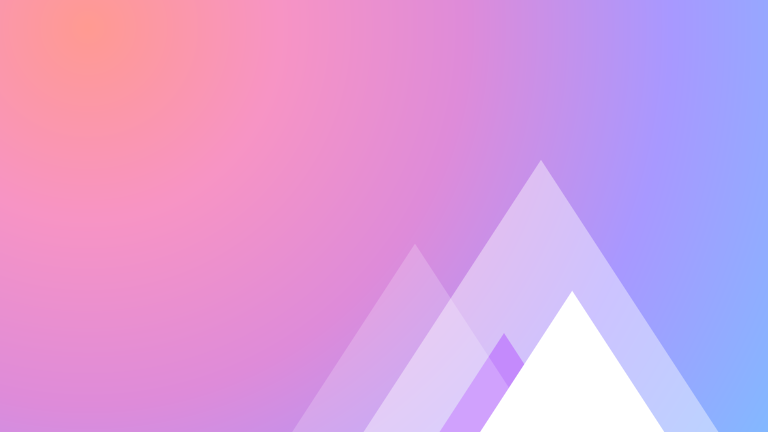
This background is drawn by a Shadertoy shader. Its source:

```glsl
// Four flat triangular peaks on a soft radial sunset gradient.
// The sky blends five colour stops by distance from a glow at the upper left;
// each peak is a signed-distance wedge layered over it with its own opacity.

// Lengths are in canvas heights, origin at the lower left.
const vec2 GLOW_CENTER = vec2(0.204, 0.937);
const vec4 STOP_RADII = vec4(0.444, 0.875, 1.347, 1.831);

const vec3 CORAL  = vec3(1.000, 0.604, 0.570);
const vec3 PINK   = vec3(0.969, 0.580, 0.769);
const vec3 ORCHID = vec3(0.871, 0.545, 0.851);
const vec3 VIOLET = vec3(0.659, 0.596, 1.000);
const vec3 SKY    = vec3(0.514, 0.722, 1.000);
const vec3 PURPLE = vec3(0.769, 0.541, 0.988);
const vec3 WHITE  = vec3(1.0);

const float PEAK_SLOPE = 0.652;  // half width gained per unit of drop
const vec2 TALL_APEX  = vec2(1.2523, 0.630);
const vec2 INNER_APEX = vec2(1.1667, 0.229);
const vec2 LEFT_APEX  = vec2(0.9606, 0.436);
const vec2 FRONT_APEX = vec2(1.3245, 0.327);
const float TALL_OPACITY = 0.42;
const float LEFT_OPACITY = 0.20;

// Piecewise linear radial gradient
vec3 skyColor(vec2 p) {
    float r = distance(p, GLOW_CENTER);
    vec4 start = vec4(0.0, STOP_RADII.xyz);
    vec4 t = clamp((r - start) / (STOP_RADII - start), 0.0, 1.0);
    vec3 color = mix(CORAL, PINK, t.x);
    color = mix(color, ORCHID, t.y);
    color = mix(color, VIOLET, t.z);
    return mix(color, SKY, t.w);
}

// Smooth coverage of a wedge opening downward from its apex
float peakMask(vec2 p, vec2 apex, float softness) {
    vec2 q = p - apex;
    float d = (abs(q.x) + PEAK_SLOPE * q.y) / length(vec2(1.0, PEAK_SLOPE));
    return clamp(0.5 - d / softness, 0.0, 1.0);
}

void mainImage(out vec4 fragColor, in vec2 fragCoord) {
    vec2 p = fragCoord / iResolution.y;
    float softness = 1.0 / iResolution.y;

    // Sky, then peaks from back to front
    vec3 color = skyColor(p);
    color = mix(color, WHITE, TALL_OPACITY * peakMask(p, TALL_APEX, softness));
    color = mix(color, PURPLE, peakMask(p, INNER_APEX, softness));
    color = mix(color, WHITE, LEFT_OPACITY * peakMask(p, LEFT_APEX, softness));
    color = mix(color, WHITE, peakMask(p, FRONT_APEX, softness));

    fragColor = vec4(color, 1.0);
}
```
